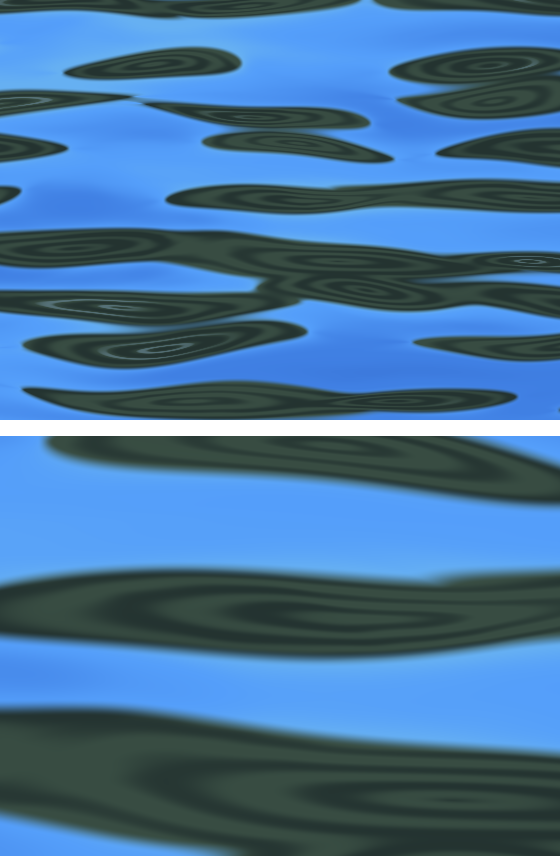
Top, the full canvas; bottom, a detail of the centre.
Give the GLSL for this texture, as a WebGL 2 fragment shader.

```glsl
#version 300 es
precision highp float;

uniform vec2 u_resolution;
out vec4 outColor;

const vec2 CELL = vec2(0.62, 0.115);

float hash(vec2 p, float seed) {
    vec3 q = fract(vec3(p.xyx) * vec3(0.1031, 0.1030, 0.0973) + seed * 0.137);
    q += dot(q, q.yzx + 33.33);
    return fract((q.x + q.y) * q.z);
}

float smoothMin(float a, float b, float k) {
    float h = max(k - abs(a - b), 0.0) / k;
    return min(a, b) - h * h * k * 0.25;
}

// Layered sines, each layer turned and bent by the one before; about -1 to 1
float ripple(vec2 p, float phase) {
    float sum = 0.0;
    float amp = 0.5;
    for (int i = 0; i < 4; i++) {
        sum += amp * sin(p.x + phase + 1.4 * sin(p.y + phase * 1.7));
        p = mat2(0.8, 0.6, -0.6, 0.8) * p * 1.8 + sum;
        phase += 2.3;
        amp *= 0.55;
    }
    return sum;
}

// Returns signed distance and normalised radius of an ellipse
vec2 ellipse(vec2 q, vec2 radius) {
    float k0 = length(q / radius);
    float k1 = max(length(q / (radius * radius)), 0.001);
    return vec2(k0 * (k0 - 1.0) / k1, k0);
}

// One tilted, tapering reflection per cell
vec2 reflection(vec2 p, vec2 id, float rowShift) {
    vec2 jitter = vec2(hash(id, 1.0), hash(id, 2.0)) - 0.5;
    vec2 center = (id + 0.5 + vec2(rowShift, 0.0) + jitter * vec2(0.6, 0.5)) * CELL;
    vec2 q = p - center;
    float size = mix(0.78, 1.18, clamp(center.y, 0.0, 1.0));
    vec2 radius = size * vec2(mix(0.16, 0.42, hash(id, 3.0)), mix(0.021, 0.041, hash(id, 4.0)));
    float tilt = (hash(id, 5.0) - 0.5) * 0.13;
    float bend = 0.008 * sin(q.x * 9.0 + 6.28 * hash(id, 6.0));
    q.y -= tilt * q.x + bend;
    float taper = hash(id, 7.0) - 0.5;
    radius.y *= 1.0 + 1.1 * taper * clamp(q.x / radius.x, -1.0, 1.0);
    return ellipse(q, radius);
}

// Merges neighbouring reflections into one distance and radius field
vec2 reflectionField(vec2 p) {
    vec2 field = vec2(1.0, 4.0);
    float row = floor(p.y / CELL.y);
    for (int j = -2; j <= 2; j++) {
        float y = row + float(j);
        float shift = hash(vec2(y, 17.0), 8.0) + 0.5 * mod(y, 2.0);
        float column = floor(p.x / CELL.x - shift);
        for (int i = -1; i <= 1; i++) {
            vec2 id = vec2(column + float(i), y);
            if (hash(id, 9.0) < 0.08) continue;
            vec2 shape = reflection(p, id, shift);
            field.x = smoothMin(field.x, shape.x, 0.022);
            field.y = smoothMin(field.y, shape.y, 0.3);
        }
    }
    return field;
}

vec3 skyColor(vec2 p, float dist) {
    float swell = ripple(p * vec2(2.2, 9.0), 0.6);
    float fine = ripple(p * vec2(5.0, 34.0), 2.1);
    float rim = exp(-max(dist, 0.0) / 0.014);
    float tone = 0.32 + 0.3 * swell + 0.035 * fine + 0.28 * rim + 0.26 * (p.y - 0.4);
    vec3 color = mix(vec3(0.20, 0.41, 0.79), vec3(0.25, 0.50, 0.89), smoothstep(-0.2, 0.18, tone));
    color = mix(color, vec3(0.33, 0.62, 0.98), smoothstep(0.2, 0.56, tone));
    return mix(color, vec3(0.40, 0.69, 0.95), smoothstep(0.52, 0.82, tone));
}

vec3 shadeColor(vec2 p, float radius) {
    float drift = ripple(p * vec2(5.0, 22.0), 4.0);
    float rings = sin(radius * 19.0 + drift * 2.6);
    float tone = 0.5 + 0.32 * rings + 0.3 * drift;
    vec3 color = mix(vec3(0.14, 0.20, 0.19), vec3(0.22, 0.30, 0.26), smoothstep(0.1, 0.9, tone));
    // Pale curved glints near the centres
    float patches = smoothstep(0.25, 0.75, ripple(p * vec2(4.0, 13.0), 1.3));
    float glint = smoothstep(0.55, 1.0, rings) * patches * (1.0 - smoothstep(0.4, 0.75, radius));
    return mix(color, vec3(0.40, 0.52, 0.58), 0.65 * glint);
}

void main() {
    vec2 p = gl_FragCoord.xy / u_resolution.y;
    vec2 warped = p + vec2(0.0, 0.011 * sin(p.x * 5.3 + p.y * 4.0) + 0.004 * sin(p.x * 13.0 - p.y * 17.0));
    vec2 field = reflectionField(warped + vec2(3.1, 1.15));
    float soft = max(0.0065, 1.0 / u_resolution.y);
    float sky = smoothstep(-soft, soft, field.x);
    vec3 color = mix(shadeColor(warped, field.y), skyColor(warped, field.x), sky);
    outColor = vec4(color, 1.0);
}
```
